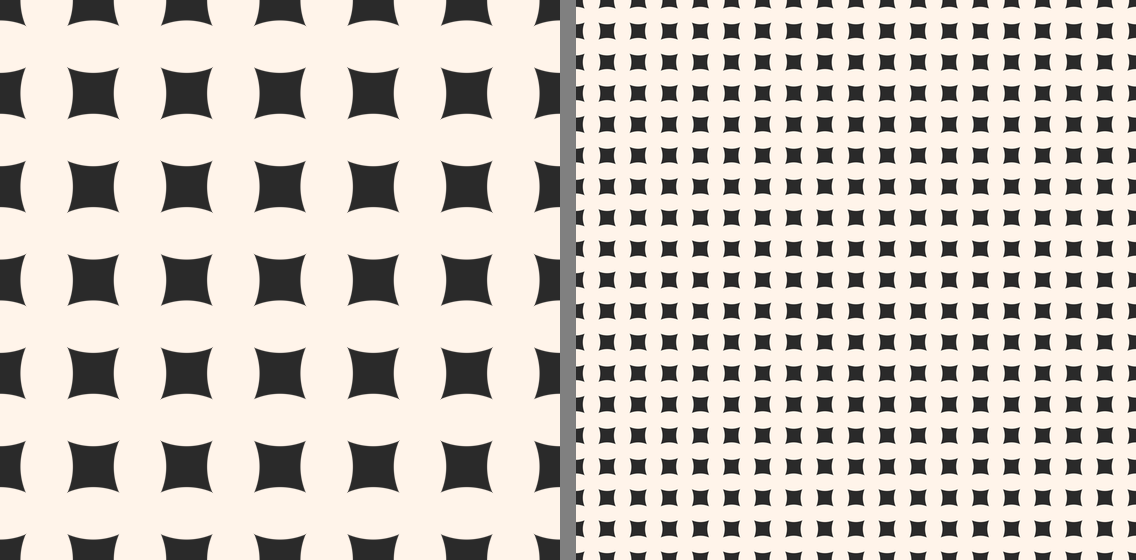
Left: one tile. Right: repeated 3 by 3.
Give the GLSL for this pattern, as a WebGL 1 fragment shader.

```glsl
precision highp float;
// A regular six by six grid of dark squares with concave sides on cream.
// Each square is what remains of its cell outside four circles, one per side;
// mirroring about the cell centre leaves only two circles to evaluate.

uniform vec2 u_resolution;

const float REPEATS = 6.0;
const float WAIST = 0.219;   // half width at the middle of a side, in cells
const float CORNER = 0.274;  // half width at the tips, in cells
const vec3 CREAM = vec3(1.0, 0.957, 0.918);
const vec3 CHARCOAL = vec3(0.165, 0.165, 0.165);

// Cell coordinates from -0.5 to 0.5, with a cell centred on the canvas corner.
vec2 cellPoint(vec2 uv, float repeats) {
    return fract(uv * repeats + 0.5) - 0.5;
}

// Signed distance to a square with sides bowed inward; negative inside.
float concaveSquare(vec2 p, float waist, float corner) {
    float sagitta = corner - waist;
    float radius = (corner * corner + sagitta * sagitta) / (2.0 * sagitta);
    vec2 q = abs(p);
    vec2 centre = vec2(waist + radius, 0.0);
    float nearest = min(length(q - centre.xy), length(q - centre.yx));
    return radius - nearest;
}

// Coverage of a shape, smoothed across the given edge width.
float coverage(float dist, float edge) {
    return 1.0 - smoothstep(-0.5 * edge, 0.5 * edge, dist);
}

void main() {
    vec2 uv = gl_FragCoord.xy / u_resolution;
    float edge = 1.6 * REPEATS / min(u_resolution.x, u_resolution.y);

    float dist = concaveSquare(cellPoint(uv, REPEATS), WAIST, CORNER);
    vec3 colour = mix(CREAM, CHARCOAL, coverage(dist, edge));
    gl_FragColor = vec4(colour, 1.0);
}
```
